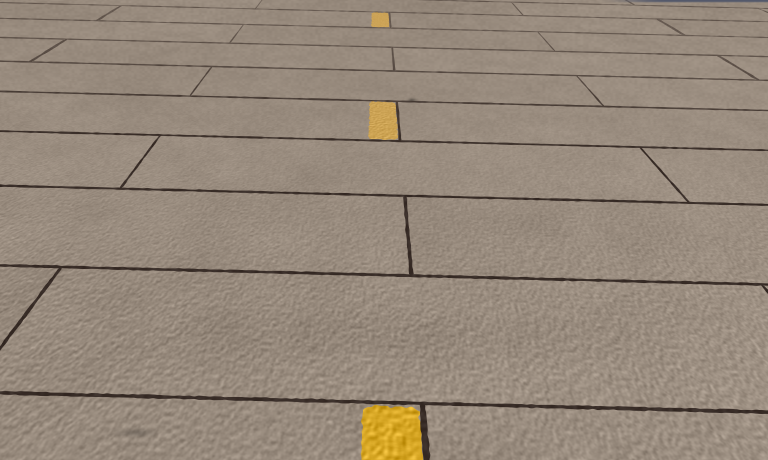
This texture is drawn by a Shadertoy shader. Its source:

```glsl
const float HORIZON = 0.349;   // height of the vanishing line above the top edge
const float VANISH_X = 0.8166;
const float TILT = 0.025;
const float SLAB_LENGTH = 1.644;
const float JOINT_OFFSET = 0.084;

float hash(vec2 p) {
    vec3 q = fract(vec3(p.xyx) * 0.1031);
    q += dot(q, q.yzx + 33.33);
    return fract((q.x + q.y) * q.z);
}

float noise(vec2 p) {
    vec2 i = floor(p), f = fract(p);
    f = f * f * (3.0 - 2.0 * f);
    return mix(mix(hash(i), hash(i + vec2(1, 0)), f.x),
               mix(hash(i + vec2(0, 1)), hash(i + vec2(1, 1)), f.x), f.y);
}

float fbm(vec2 p) {
    float sum = 0.0, amp = 0.5;
    for (int i = 0; i < 4; i++) {
        sum += amp * noise(p);
        p = p * 2.03 + 17.7;
        amp *= 0.5;
    }
    return sum;
}

// Antialiased coverage of a band, kept faint when thinner than a pixel
float band(float dist, float halfWidth, float px) {
    return clamp(0.5 + (halfWidth - dist) / px, 0.0, 1.0) * min(1.0, 2.0 * halfWidth / px);
}

float box(vec2 p, vec2 halfSize, float radius) {
    vec2 q = abs(p) - halfSize + radius;
    return length(max(q, 0.0)) + min(max(q.x, q.y), 0.0) - radius;
}

float smudge(vec2 p, vec2 center, vec2 size) {
    vec2 q = (p - center) / size;
    return exp(-dot(q, q));
}

// Relief lit from the upper left, in ground coordinates
float grain(vec2 p) {
    return noise(p) - noise(p + vec2(0.5, -0.6));
}

vec3 stone(vec2 p, vec2 ground, float depth, vec2 slab) {
    float near = smoothstep(0.4, 1.15, depth);
    float tone = 0.04 * (fbm(p * vec2(3.0, 7.0)) - 0.47);
    tone += 0.05 * (fbm(ground * vec2(9.0, 3.0)) - 0.47);
    tone += 0.018 * (hash(slab + 5.3) - 0.5);
    tone += near * 0.10 * grain(ground * vec2(150.0, 42.0));
    tone += near * 0.05 * (noise(ground * vec2(260.0, 75.0)) - 0.5);
    tone += 0.035 * (noise(p * vec2(170.0, 230.0)) - 0.5);
    tone -= 0.025 * smudge(p, vec2(0.72, 0.73), vec2(0.45, 0.07));
    tone += 0.012 * smoothstep(0.7, 1.6, p.x);
    return vec3(0.592, 0.540, 0.488) + tone * vec3(1.0, 0.98, 0.95);
}

vec3 paint(vec2 ground, float depth) {
    vec3 color = mix(vec3(0.80, 0.64, 0.34), vec3(0.84, 0.65, 0.14), smoothstep(0.5, 1.2, depth));
    float wear = 0.18 * grain(ground * vec2(130.0, 40.0)) + 0.08 * (fbm(ground * 60.0) - 0.47);
    return color + wear * smoothstep(0.2, 1.1, depth);
}

void mainImage(out vec4 fragColor, in vec2 fragCoord) {
    float px = 1.0 / iResolution.y;
    vec2 p = vec2(fragCoord.x, iResolution.y - fragCoord.y) * px;

    // Ground plane: x across the slabs, y counts the courses
    float depth = p.y + HORIZON - TILT * p.x;
    vec2 ground = vec2((p.x - VANISH_X) / depth, 4.021 / depth - 3.3425);
    float courseScale = depth * depth / 4.021;

    // Running bond
    float row = floor(ground.y);
    float odd = mod(row, 2.0);
    float along = (ground.x - JOINT_OFFSET) / SLAB_LENGTH + 0.5 * (1.0 - odd);
    vec2 slab = vec2(floor(along), row);
    vec3 color = stone(p, ground, depth, slab);

    // Dark stains
    float stain = 0.2 * smudge(p, vec2(0.295, 0.941), vec2(0.032, 0.008));
    stain += 0.35 * smudge(p, vec2(0.896, 0.218), vec2(0.009, 0.004));
    color *= 1.0 - stain;

    // Painted marks beside every second odd joint
    float rowMark = step(2.5, mod(row, 4.0));
    vec2 markPoint = vec2((ground.x - 0.027) * depth, (fract(ground.y) - 0.5) * courseScale);
    vec2 markSize = vec2(0.051 * depth, 0.475 * courseScale);
    float rough = 0.006 * depth * (noise(ground * vec2(110.0, 35.0)) - 0.5);
    float mark = box(markPoint, markSize, 0.012 * depth) + rough;
    color = mix(color, paint(ground, depth), rowMark * clamp(0.5 - mark / px, 0.0, 1.0));

    // Joints, with slightly crumbled edges
    float crumble = 0.7 + 0.6 * noise(p * 90.0);
    float courseDist = abs(ground.y - round(ground.y)) * courseScale;
    float endDist = abs(along - round(along)) * SLAB_LENGTH * depth / sqrt(1.0 + ground.x * ground.x);
    float courseJoint = band(courseDist, 0.0032 * depth * crumble, px);
    float endJoint = band(endDist, mix(0.0032, 0.0052, odd) * depth * crumble, px);
    float joint = max(courseJoint, endJoint) * mix(0.5, 0.95, smoothstep(0.35, 0.7, depth));
    vec3 gap = vec3(0.20, 0.155, 0.135) + 0.07 * (noise(p * 120.0) - 0.5);
    color = mix(color, gap, joint);

    // Bluish strip at the far right edge
    float strip = smoothstep(1.3, 1.45, p.x) * (1.0 - smoothstep(0.002, 0.007, p.y));
    color = mix(color, vec3(0.33, 0.35, 0.42), strip);

    fragColor = vec4(clamp(color, 0.0, 1.0), 1.0);
}
```
